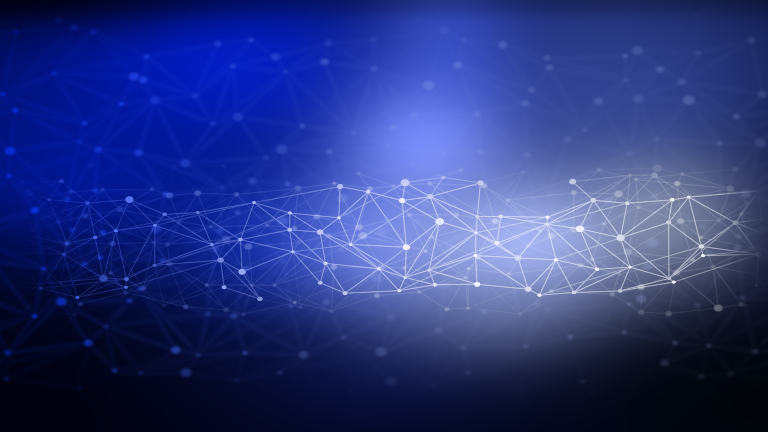
Reproduce this background procedurally as a Shadertoy shader.

```glsl
// A glowing web of linked nodes over a soft blue, silver and black backdrop.
// Broad gaussian pools of colour form the backdrop; three jittered-cell
// triangle meshes, from blurred to sharp, are blended over it.

#define NEAR_CELL vec2(0.088, 0.070)
#define MID_CELL  vec2(0.090, 0.066)
#define FAR_CELL  vec2(0.105, 0.086)
#define NEAR_BAND vec2(0.445, 0.165)
#define MID_BAND  vec2(0.440, 0.190)
#define FAR_BAND  vec2(0.530, 0.460)
#define NODE_JITTER 0.94
#define LINE_OPACITY 0.60
#define LONG_LINKS 0.45
#define HAZE_STRENGTH 0.03

vec2 hash2(vec2 p) {
    vec3 q = fract(p.xyx * vec3(0.1031, 0.1030, 0.0973));
    q += dot(q, q.yzx + 33.33);
    return fract((q.xx + q.yz) * q.zy);
}

vec2 nodeAt(vec2 id, vec2 cell, float seed) {
    return (id + 0.5 + (hash2(id + seed) - 0.5) * NODE_JITTER) * cell;
}

// Nodes fade out beyond a horizontal band given as (centre, half height).
float inBand(vec2 p, vec2 band) {
    return 1.0 - smoothstep(band.y * 0.75, band.y, abs(p.y - band.x));
}

float segmentDistance(vec2 p, vec2 a, vec2 b) {
    vec2 pa = p - a, ba = b - a;
    return length(pa - ba * clamp(dot(pa, ba) / dot(ba, ba), 0.0, 1.0));
}

// Soft link; widened to a pixel at small sizes and dimmed to compensate.
float link(vec2 p, vec2 a, vec2 b, vec2 band, float width) {
    float w = max(width, 0.75 / iResolution.y);
    float line = 1.0 - smoothstep(0.0, w * 1.5, segmentDistance(p, a, b));
    return line * min(1.0, 1.4 * width / w) * min(inBand(a, band), inBand(b, band));
}

// Returns (lines, dots) of one mesh.
vec2 network(vec2 p, vec2 cell, vec2 band, float seed, float radius, float blur, float width) {
    vec2 home = floor(p / cell);
    vec2 ink = vec2(0.0);
    float soft = max(blur, 0.6 / iResolution.y);
    for (int j = -1; j <= 1; j++)
    for (int i = -2; i <= 1; i++) {
        vec2 id = home + vec2(i, j);
        vec2 a = nodeAt(id, cell, seed);
        vec2 b = nodeAt(id + vec2(1, 0), cell, seed);
        vec2 c = nodeAt(id + vec2(0, 1), cell, seed);
        vec2 d = nodeAt(id + vec2(1, 1), cell, seed);
        vec2 far = nodeAt(id + vec2(2, 1), cell, seed);
        vec2 pick = hash2(id + seed + 71.0);

        // Two sides and one random diagonal triangulate each cell.
        float lines = max(link(p, a, b, band, width), link(p, a, c, band, width));
        lines = max(lines, pick.x < 0.5 ? link(p, a, d, band, width) : link(p, b, c, band, width));
        // Some nodes also reach across two cells.
        lines = max(lines, step(pick.y, LONG_LINKS) * 0.7 * link(p, a, far, band, width));
        ink.x = max(ink.x, lines);

        // Slightly flattened node of varied size and strength.
        float size = radius * mix(0.5, 1.15, pick.y * pick.y * pick.y);
        float dist = length((p - a) * vec2(0.88, 1.12));
        float disc = 1.0 - smoothstep(size - soft, size + soft, dist);
        ink.y = max(ink.y, disc * inBand(a, band) * mix(0.55, 1.0, pick.x));
    }
    return ink;
}

float pool(vec2 uv, vec2 centre, vec2 radius) {
    vec2 d = (uv - centre) / radius;
    return exp(-dot(d, d));
}

vec3 backdrop(vec2 uv) {
    vec3 col = vec3(0.005, 0.02, 0.12);
    // Blue side
    col = mix(col, vec3(0.00, 0.11, 0.80), 0.95 * pool(uv, vec2(0.28, 0.84), vec2(0.32, 0.30)));
    col = mix(col, vec3(0.00, 0.09, 0.62), 0.75 * pool(uv, vec2(0.10, 0.60), vec2(0.20, 0.20)));
    col = mix(col, vec3(0.04, 0.16, 0.72), 0.85 * pool(uv, vec2(0.36, 0.44), vec2(0.18, 0.22)));
    col = mix(col, vec3(0.04, 0.08, 0.33), 0.65 * pool(uv, vec2(0.46, 0.14), vec2(0.25, 0.15)));
    // Pale side
    col = mix(col, vec3(0.20, 0.28, 0.62), 0.92 * pool(uv, vec2(0.80, 0.80), vec2(0.27, 0.30)));
    col = mix(col, vec3(0.24, 0.34, 0.84), 0.75 * pool(uv, vec2(0.58, 0.92), vec2(0.10, 0.25)));
    col = mix(col, vec3(0.48, 0.56, 1.00), 0.85 * pool(uv, vec2(0.55, 0.66), vec2(0.11, 0.15)));
    col = mix(col, vec3(0.42, 0.51, 0.95), 0.80 * pool(uv, vec2(0.50, 0.43), vec2(0.12, 0.17)));
    col = mix(col, vec3(0.36, 0.41, 0.60), 0.65 * pool(uv, vec2(0.67, 0.27), vec2(0.16, 0.13)));
    col = mix(col, vec3(0.65, 0.71, 0.96), 0.97 * pool(uv, vec2(0.69, 0.44), vec2(0.20, 0.18)));
    col = mix(col, vec3(0.56, 0.60, 0.70), 0.75 * pool(uv, vec2(0.87, 0.49), vec2(0.11, 0.16)));
    // Dark corners and upper edge
    col = mix(col, vec3(0.005, 0.02, 0.04), 0.97 * pool(uv, vec2(1.0, 0.06), vec2(0.28, 0.23)));
    col = mix(col, vec3(0.00, 0.005, 0.05), 0.90 * pool(uv, vec2(0.0, 0.04), vec2(0.32, 0.24)));
    col = mix(col, vec3(0.00, 0.00, 0.06), 0.97 * pool(uv, vec2(0.0, 1.03), vec2(0.28, 0.10)));
    col *= 1.0 - 0.2 * smoothstep(0.94, 1.0, uv.y);
    // Layered sines give a faint drifting haze
    float haze = sin(uv.x * 9.0 + uv.y * 5.0 + sin(uv.y * 7.0)) + 0.5 * sin(uv.x * 17.0 - uv.y * 11.0);
    return col * (1.0 + HAZE_STRENGTH * haze);
}

void mainImage(out vec4 fragColor, in vec2 fragCoord) {
    vec2 uv = fragCoord / iResolution.xy;
    vec2 p = fragCoord / iResolution.y;
    vec3 col = backdrop(uv);
    float toRight = smoothstep(0.0, 0.58, uv.x);
    vec3 farTint = mix(vec3(0.04, 0.22, 1.0), vec3(0.65, 0.72, 0.96), toRight);
    vec3 nearTint = mix(vec3(0.22, 0.36, 0.98), vec3(0.97, 0.98, 1.0), toRight);
    float edgeFade = smoothstep(0.01, 0.12, uv.x) * (1.0 - smoothstep(0.92, 1.0, uv.x));

    vec2 far = network(p, FAR_CELL, FAR_BAND, 13.0, 0.0105, 0.007, 0.008);
    vec2 mid = network(p, MID_CELL, MID_BAND, 47.0, 0.0080, 0.003, 0.0018);
    vec2 near = network(p, NEAR_CELL, NEAR_BAND, 90.0, 0.0080, 0.001, 0.0011);

    col = mix(col, farTint, max(far.x * mix(0.10, 0.03, toRight), far.y * mix(0.75, 0.25, toRight)));
    col = mix(col, nearTint, max(mid.x * 0.13, mid.y * 0.42) * edgeFade);
    col = mix(col, nearTint, max(near.x * LINE_OPACITY * mix(0.5, 1.0, toRight), near.y) * edgeFade);
    fragColor = vec4(clamp(col, 0.0, 1.0), 1.0);
}
```
